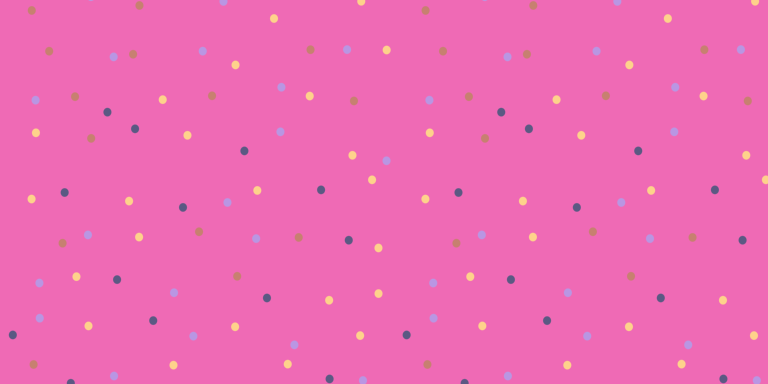
Give the GLSL for this pattern, as a WebGL 2 fragment shader.

```glsl
#version 300 es
precision highp float;

uniform vec2 u_resolution;
out vec4 fragColor;

const vec3 PINK = vec3(0.937, 0.416, 0.710);
const vec3 LAVENDER = vec3(0.725, 0.590, 0.890);
const vec3 CREAM = vec3(0.995, 0.825, 0.545);
const vec3 TAN = vec3(0.780, 0.500, 0.440);
const vec3 NAVY = vec3(0.355, 0.350, 0.515);

const vec2 CELL_SIZE = vec2(0.1282, 0.1220);
const vec2 DOT_RADII = vec2(0.0104, 0.0112);
const float TILE_COLUMNS = 8.0;
const float JITTER = 0.7;

// Sine-free hash: two values in 0..1 per cell
vec2 hash22(vec2 p) {
    vec3 q = fract(p.xyx * vec3(0.1031, 0.1030, 0.0973));
    q += dot(q, q.yzx + 33.33);
    return fract((q.xx + q.yz) * q.zy);
}

// Picks a dot colour by its share of the dots
vec3 dotColor(float pick) {
    if (pick < 0.30) return LAVENDER;
    if (pick < 0.56) return CREAM;
    if (pick < 0.80) return TAN;
    return NAVY;
}

// Approximate signed distance to an axis-aligned ellipse
float ellipseDistance(vec2 p, vec2 radii) {
    return (length(p / radii) - 1.0) * min(radii.x, radii.y);
}

// One jittered dot per cell, alternate rows staggered, repeating sideways
vec3 confetti(vec2 p, float pixel) {
    vec2 grid = p / CELL_SIZE + vec2(0.0, 0.4);
    grid.x += 0.5 * mod(floor(grid.y), 2.0);
    vec2 cell = floor(grid);
    vec2 id = vec2(mod(cell.x, TILE_COLUMNS), cell.y) + 17.0;

    vec2 center = 0.5 + JITTER * (hash22(id) - 0.5);
    float d = ellipseDistance((grid - cell - center) * CELL_SIZE, DOT_RADII);
    float coverage = 1.0 - smoothstep(-0.75 * pixel, 0.75 * pixel, d);

    // A lattice sequence keeps like colours apart; the hash breaks its order
    float spread = dot(id, vec2(0.375, 0.29));
    float pick = fract(spread + 0.3 * hash22(id + 91.0).x);
    return mix(PINK, dotColor(pick), coverage);
}

void main() {
    vec2 p = gl_FragCoord.xy / u_resolution.y;
    fragColor = vec4(confetti(p, 1.0 / u_resolution.y), 1.0);
}
```
